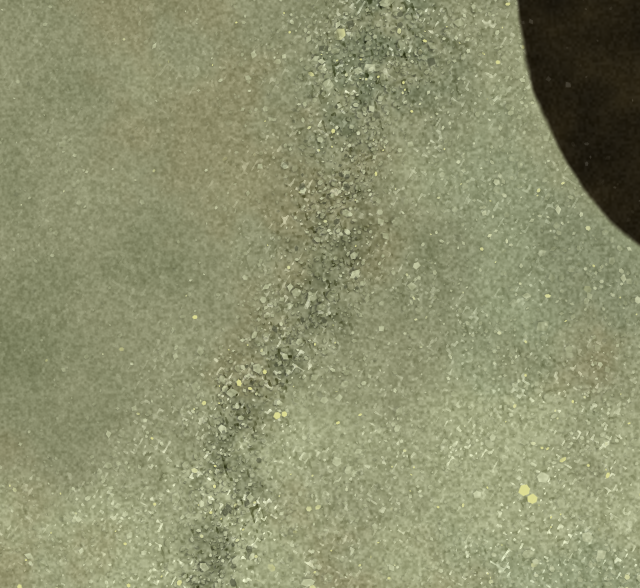
This texture is drawn by a Shadertoy shader. Its source:

```glsl
// Weathered olive stone with a dark gravelly seam and a shadowed hollow at upper right.
// Rotated noise layers make stains, grain, flecks and crevices; jittered cells scatter
// angular chips, whose density follows the seam and the coarser lower and right areas.

const vec3 STONE_DARK  = vec3(0.485, 0.505, 0.375);
const vec3 STONE_MID   = vec3(0.56, 0.57, 0.44);
const vec3 STONE_LIGHT = vec3(0.645, 0.665, 0.515);
const vec3 CHIP_PALE   = vec3(0.82, 0.84, 0.69);
const vec3 CHIP_YELLOW = vec3(0.88, 0.88, 0.58);
const vec3 SEAM_TINT   = vec3(0.40, 0.42, 0.31);
const vec3 TEAL_TINT   = vec3(0.42, 0.49, 0.39);
const vec3 RUST_TINT   = vec3(0.56, 0.52, 0.37);
const vec3 HOLLOW      = vec3(0.14, 0.12, 0.07);
const vec2 HOLLOW_CENTRE = vec2(1.45, 1.02);
const float HOLLOW_RADIUS = 0.567;
const float GRAIN_CONTRAST = 0.20;
const float FLECK_STRENGTH = 0.24;
const float CREVICE_STRENGTH = 0.17;
const float CHIP_SOFTNESS = 0.0014;
const vec2 LIGHT_DIR = vec2(-0.5, 0.86);

vec3 hash3(vec2 p) {
    vec3 q = fract(vec3(p.xyx) * vec3(0.1031, 0.1030, 0.0973));
    q += dot(q, q.yxz + 33.33);
    return fract((q.xxy + q.yzz) * q.zyx);
}

mat2 turn(float a) {
    return mat2(cos(a), sin(a), -sin(a), cos(a));
}

float noise(vec2 p) {
    vec2 i = floor(p), f = fract(p);
    f = f * f * (3.0 - 2.0 * f);
    float low = mix(hash3(i).x, hash3(i + vec2(1, 0)).x, f.x);
    float high = mix(hash3(i + vec2(0, 1)).x, hash3(i + vec2(1, 1)).x, f.x);
    return mix(low, high, f.y);
}

float fbm(vec2 p) {
    float sum = 0.0, amp = 0.5;
    for (int i = 0; i < 5; i++) {
        sum += amp * noise(p);
        p = mat2(1.6, 1.2, -1.2, 1.6) * p + 7.3;
        amp *= 0.5;
    }
    return sum;
}

// Irregular polygons in jittered cells: x = cover, y = random tone, z = shadow
vec3 chips(vec2 uv, float scale, float density, float seed) {
    vec2 p = uv * scale, cell = floor(p);
    float blur = scale * max(CHIP_SOFTNESS, 0.7 / iResolution.y);
    vec3 result = vec3(0.0);
    for (int j = -1; j <= 1; j++)
    for (int i = -1; i <= 1; i++) {
        vec2 id = cell + vec2(i, j);
        vec3 rnd = hash3(id + seed);
        vec3 form = hash3(id + seed + 57.0);
        vec2 d = p - id - 0.5 - 0.7 * (rnd.xy - 0.5);
        vec2 q = turn(6.3 * form.z) * d;
        q.y *= 1.0 + 0.6 * rnd.y;
        float sector = 6.2832 / floor(4.0 + 3.0 * fract(form.y * 7.0));
        float turnAngle = atan(q.y, q.x);
        float a = mod(turnAngle + 3.1416, sector) - 0.5 * sector;
        float dist = length(q) * mix(1.0, cos(a), 0.9) * (1.0 + 0.15 * sin(turnAngle + 6.3 * rnd.x));
        float radius = mix(0.16, 0.46, form.x * form.x);
        float present = smoothstep(0.0, 0.08, density - rnd.z);
        float cover = present * (1.0 - smoothstep(radius - blur, radius + blur, dist));
        float shadow = present * (1.0 - smoothstep(radius - blur, radius + 2.0 * blur, length(d + 0.13 * LIGHT_DIR)));
        if (cover > result.x) result.xy = vec2(cover, form.y);
        result.z = max(result.z, shadow);
    }
    return result;
}

void mainImage(out vec4 fragColor, in vec2 fragCoord) {
    vec2 uv = fragCoord / iResolution.y;
    float pixel = 1.0 / iResolution.y;
    vec2 warp = vec2(fbm(uv * 7.0), fbm(uv * 7.0 + 31.0)) - 0.48;

    // Region masks
    float seamX = mix(0.385, 0.545, smoothstep(0.2, 0.56, uv.y)) + 0.11 * smoothstep(0.6, 0.95, uv.y);
    float seamWidth = 0.065 + 0.055 * smoothstep(0.65, 0.95, uv.y);
    float seamDist = (uv.x - seamX + 0.14 * warp.x) / seamWidth;
    float seam = exp(-seamDist * seamDist);
    float apron = exp(-0.2 * seamDist * seamDist);
    float upper = smoothstep(0.66, 0.88, uv.y);
    float lowerLeft = smoothstep(0.08, -0.08, uv.y - 0.1 - 0.95 * uv.x + 0.25 * warp.y) * smoothstep(0.6, 0.1, uv.y);
    float right = smoothstep(0.5, 0.95, uv.x + 0.2 * warp.x);
    float coarse = clamp(0.15 + 0.4 * seam + 0.3 * apron + 0.35 * lowerLeft + 0.25 * right, 0.0, 1.0);

    // Broad stains
    float tone = 0.46 + 0.85 * warp.x + 0.38 * lowerLeft + 0.13 * right;
    vec2 smoothPatch = (uv - vec2(0.08, 0.38)) / vec2(0.22, 0.24);
    tone -= 0.28 * exp(-dot(smoothPatch, smoothPatch));
    vec3 col = mix(STONE_DARK, STONE_MID, smoothstep(0.0, 0.5, tone));
    col = mix(col, STONE_LIGHT, smoothstep(0.42, 0.95, tone));
    col = mix(col, RUST_TINT, 0.35 * smoothstep(0.53, 0.72, fbm(uv * 5.0 + 12.0)));
    col = mix(col, TEAL_TINT, 0.25 * right * smoothstep(0.48, 0.7, fbm(uv * 5.0 + 63.0)));
    float mottle = smoothstep(0.3, 0.68, fbm(uv * 24.0 + 5.0));
    col = mix(col, mix(SEAM_TINT, TEAL_TINT, 0.4 * upper), seam * mottle * 0.65);

    // Fine grain
    vec2 g = turn(0.6) * uv + 0.006 * warp;
    float grain = 0.2 * noise(g * 95.0) + 0.8 * noise(turn(0.9) * g * 210.0 + 9.0) - 0.5;
    col += GRAIN_CONTRAST * grain * (0.5 + 0.7 * coarse);
    col += 0.05 * (noise(turn(0.4) * uv * 330.0) - 0.5);

    // Sharp pale flecks and dark crevices, gathered in clusters
    float cluster = smoothstep(0.25, 0.75, noise(uv * 22.0 + 4.0));
    float fleck = smoothstep(0.73, 0.93, noise(turn(2.1) * uv * vec2(150.0, 185.0)));
    float crevice = smoothstep(0.73, 0.93, noise(turn(1.3) * uv * vec2(125.0, 170.0) + 40.0));
    col += FLECK_STRENGTH * fleck * coarse * (0.4 + cluster);
    col -= CREVICE_STRENGTH * crevice * coarse * (0.4 + 0.6 * seam + 0.4 * cluster);

    // Pale chips, from small and many to large and few
    for (int k = 0; k < 3; k++) {
        float layer = float(k);
        float scale = 125.0 * pow(0.62, layer);
        float density = (0.6 - 0.17 * layer) * coarse * (0.3 + 1.2 * noise(uv * 16.0 + layer * 5.0));
        vec3 chip = chips(turn(0.5 + layer) * (uv + 0.025 * warp), scale, density, 19.0 * layer + 3.0);
        float bright = chip.y * chip.y;
        vec3 chipColor = mix(STONE_LIGHT, CHIP_PALE, bright) + 0.16 * grain;
        chipColor = mix(chipColor, CHIP_YELLOW, smoothstep(0.95, 0.99, chip.y));
        col *= 1.0 - (0.08 + 0.2 * seam) * chip.z * (1.0 - chip.x);
        col = mix(col, chipColor, chip.x * (0.3 + 0.65 * bright));
    }

    // Sparse dark pits around the seam
    float pit = chips(uv, 65.0, 0.03 + 0.13 * seam, 91.0).x;
    col = mix(col, SEAM_TINT * 0.65, pit * 0.55);

    // Shadowed hollow with a paler worn rim
    float edge = length(uv - HOLLOW_CENTRE) - HOLLOW_RADIUS + 0.03 * warp.y;
    col = mix(col, STONE_LIGHT, 0.3 * exp(-abs(edge) * 75.0));
    vec3 deep = HOLLOW * (0.6 + 0.8 * fbm(uv * 18.0)) + 0.06 * grain;
    deep += 0.12 * chips(uv, 95.0, 0.07, 140.0).x;
    col = mix(deep, col, smoothstep(-0.003 - pixel, 0.003 + pixel, edge));

    fragColor = vec4(clamp(col, 0.0, 1.0), 1.0);
}
```
